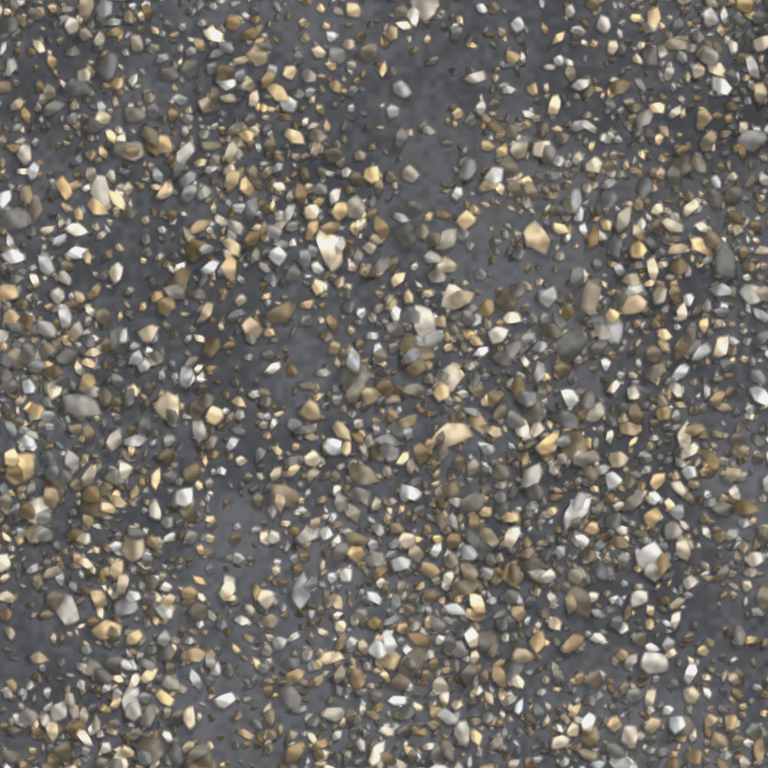
Give the GLSL for this texture, as a three.js fragment shader.

```glsl
// Sunlit gravel: rounded, faceted stones strewn over a dark, cool grey ground.
// Four jittered grids of soft polygons are painted over each other, each
// stone with its own tone, tint, ridge and soft shadow; noise thins them out.

varying vec2 vUv;

const float TAU = 6.2831853;
const float EDGE = 0.0027;               // half width of a stone's soft outline
const vec2 LIGHT = vec2(0.64, 0.77);     // direction towards the sun
const vec3 GROUND_DARK = vec3(0.285, 0.288, 0.300);
const vec3 GROUND_PALE = vec3(0.400, 0.402, 0.415);
const vec3 TINT_COOL = vec3(0.99, 1.00, 1.00);
const vec3 TINT_OCHRE = vec3(1.17, 1.00, 0.74);
const float TONE_LOW = 0.41;
const float TONE_HIGH = 0.91;
const float SHADOW = 0.17;
const float PATCH_SCALE = 8.0;           // frequency of dense and bare patches

float hash(vec2 p) {
  vec3 h = fract(vec3(p.xyx) * 0.1031);
  h += dot(h, h.yzx + 33.33);
  return fract((h.x + h.y) * h.z);
}

vec3 hash3(vec2 p) {
  vec3 h = fract(vec3(p.xyx) * vec3(0.1031, 0.1030, 0.0973));
  h += dot(h, h.yxz + 33.33);
  return fract((h.xxy + h.yzz) * h.zyx);
}

float noise(vec2 p) {
  vec2 i = floor(p);
  vec2 f = fract(p);
  f = f * f * (3.0 - 2.0 * f);
  return mix(mix(hash(i), hash(i + vec2(1.0, 0.0)), f.x),
             mix(hash(i + vec2(0.0, 1.0)), hash(i + vec2(1.0)), f.x), f.y);
}

float fbm(vec2 p) {
  float sum = 0.0;
  float gain = 0.5;
  for (int i = 0; i < 4; i++) {
    sum += gain * noise(p);
    p = p * 2.03 + 17.1;
    gain *= 0.5;
  }
  return sum / 0.9375;
}

vec2 rotate(vec2 p, float angle) {
  float c = cos(angle);
  float s = sin(angle);
  return vec2(c * p.x - s * p.y, s * p.x + c * p.y);
}

// Signed distance, in stone radii, to an irregular rounded pentagon
float stoneShape(vec2 p, vec2 id) {
  float poly = 0.0;
  for (int k = 0; k < 5; k++) {
    vec3 r = hash3(id + float(k) * 7.31);
    float angle = (float(k) + 0.75 * r.x) * TAU / 5.0;
    poly = max(poly, dot(p, vec2(cos(angle), sin(angle))) / (0.70 + 0.38 * r.y));
  }
  return mix(poly, length(p), 0.4) - 1.0;
}

// Paints one grid of stones; radii are given in grid cells
vec3 scatter(vec3 color, vec2 uv, float cells, vec2 radii, float density,
             float brightness, float seed) {
  vec2 p = uv * cells;
  float grain = noise(uv * 110.0 + seed);
  for (int j = -1; j <= 1; j++) {
    for (int i = -1; i <= 1; i++) {
      vec2 cell = floor(p) + vec2(float(i), float(j));
      vec2 id = cell + seed;
      vec3 place = hash3(id);
      float bareness = noise(cell / cells * PATCH_SCALE + 3.7);
      if (place.z > density * (0.2 + 1.6 * bareness)) continue;

      // Position, size, turn and stretch
      vec3 form = hash3(id + 41.7);
      vec3 look = hash3(id + 83.2);
      float radius = mix(radii.x, radii.y, form.x);
      vec2 q = (p - cell - 0.1 - 0.8 * place.xy) / radius;
      float stretch = mix(1.0, 1.38, form.z);
      float d = stoneShape(rotate(q, form.y * TAU) * vec2(1.0 / stretch, stretch), id);

      // Shadow on the side away from the sun
      float tilt = dot(q, LIGHT);
      color *= 1.0 - SHADOW * smoothstep(0.35, -0.1, d + 0.3 * tilt);

      // Tone, tint and two facets divided by a ridge
      float tone = mix(TONE_LOW, TONE_HIGH, pow(look.x, 1.9)) * brightness;
      vec3 stone = tone * mix(TINT_COOL, TINT_OCHRE, pow(look.y, 1.4));
      float ridge = dot(q, rotate(LIGHT, (look.z - 0.5) * 2.6)) + form.z * 0.7 - 0.3;
      stone *= mix(0.76, 1.12, smoothstep(-0.42, 0.36, ridge));
      stone *= 0.86 + 0.28 * grain;
      stone *= 1.0 - 0.12 * smoothstep(-0.3, 0.05, d);

      float inside = smoothstep(EDGE, -EDGE, d * radius / cells);
      color = mix(color, stone, inside);
    }
  }
  return color;
}

void main() {
  // Mottled ground with fine grit
  float mottle = 0.7 * fbm(vUv * 9.0 + 5.3) + 0.3 * noise(vUv * 110.0);
  vec3 color = mix(GROUND_DARK, GROUND_PALE, smoothstep(0.2, 0.8, mottle));

  // Stones, from dim grit to full size
  color = scatter(color, vUv, 82.0, vec2(0.26, 0.46), 0.45, 0.86, 11.0);
  color = scatter(color, vUv, 56.0, vec2(0.27, 0.46), 0.48, 1.00, 157.0);
  color = scatter(color, vUv, 25.0, vec2(0.33, 0.50), 0.15, 0.96, 311.0);
  color = scatter(color, vUv, 38.0, vec2(0.28, 0.47), 0.48, 1.03, 523.0);

  // Broad drift of light over the whole surface
  color *= 0.90 + 0.22 * fbm(vUv * 5.0 + 31.0);
  gl_FragColor = vec4(min(color, vec3(0.95)), 1.0);
}
```
